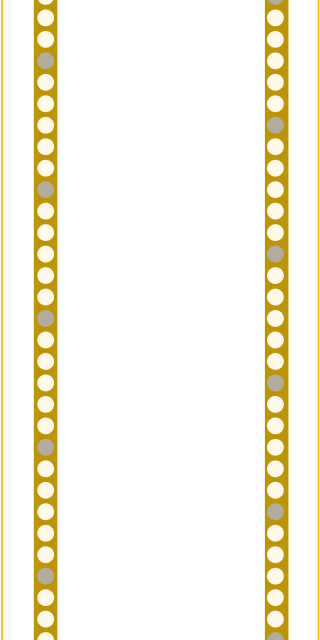
This background is drawn by a Shadertoy shader. Its source:

```glsl
// Draws two golden ribbons of cream and grey dots on white, framed by thin amber lines.

// Lengths are in canvas widths
const float RIBBON_LEFT_X   = 0.1425;
const float RIBBON_RIGHT_X  = 0.8646;
const float RIBBON_HALF     = 0.0368;
const float DOTS_LEFT_X     = 0.1428;
const float DOTS_RIGHT_X    = 0.8607;
const float DOT_RADIUS      = 0.0262;
const float DOT_SPACING     = 0.0671;
const float FIRST_GREY_Y    = 0.1995;
const float GREY_EVERY      = 6.0;
const float RIGHT_SHIFT     = 3.0;
const float LINE_LEFT_X     = 0.0065;
const float LINE_RIGHT_X    = 0.9955;
const float LINE_HALF       = 0.0028;

const vec3 WHITE = vec3(1.0);
const vec3 GOLD  = vec3(0.75, 0.58, 0.01);
const vec3 CREAM = vec3(1.0, 0.98, 0.925);
const vec3 GREY  = vec3(0.69, 0.675, 0.635);
const vec3 AMBER = vec3(1.0, 0.74, 0.0);

// Pixel-wide antialiased coverage of a signed distance
float coverage(float dist, float pixel) {
    return clamp(0.5 - dist / pixel, 0.0, 1.0);
}

// Vertical stripe centred on x
float stripe(float x, float center, float halfWidth, float pixel) {
    return coverage(abs(x - center) - halfWidth, pixel);
}

// Column of dots; every sixth one is grey
vec3 addDots(vec3 color, vec2 p, float x, float shift, float pixel) {
    float row = (p.y - FIRST_GREY_Y) / DOT_SPACING;
    float index = floor(row + 0.5);
    vec2 offset = vec2(p.x - x, (row - index) * DOT_SPACING);
    float isGrey = 1.0 - step(0.5, mod(index + shift, GREY_EVERY));
    float dotMask = coverage(length(offset) - DOT_RADIUS, pixel);
    return mix(color, mix(CREAM, GREY, isGrey), dotMask);
}

void mainImage(out vec4 fragColor, in vec2 fragCoord) {
    float pixel = 1.0 / iResolution.x;
    vec2 p = fragCoord * pixel;

    // Border lines
    float lines = max(stripe(p.x, LINE_LEFT_X, LINE_HALF, pixel),
                      stripe(p.x, LINE_RIGHT_X, LINE_HALF, pixel));
    vec3 color = mix(WHITE, AMBER, lines);

    // Ribbons
    float ribbons = max(stripe(p.x, RIBBON_LEFT_X, RIBBON_HALF, pixel),
                        stripe(p.x, RIBBON_RIGHT_X, RIBBON_HALF, pixel));
    color = mix(color, GOLD, ribbons);

    // Dots
    color = addDots(color, p, DOTS_LEFT_X, 0.0, pixel);
    color = addDots(color, p, DOTS_RIGHT_X, RIGHT_SHIFT, pixel);

    fragColor = vec4(color, 1.0);
}
```
